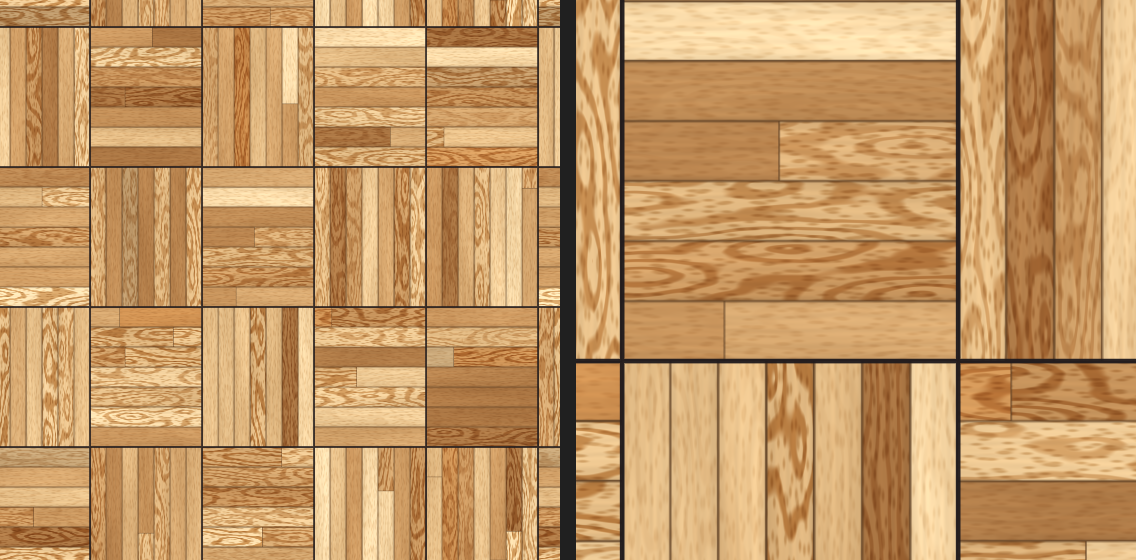
Left: the whole. Right: its middle third, enlarged.
A Shadertoy shader for this texture:

```glsl
const vec2 TILES = vec2(5.0, 4.0);
const vec2 TILE_SHIFT = vec2(0.196, 0.193);
const float BOARDS = 7.0;

const vec3 CREAM = vec3(1.0, 0.89, 0.70);
const vec3 HONEY = vec3(0.91, 0.755, 0.54);
const vec3 TAN = vec3(0.82, 0.62, 0.395);
const vec3 BROWN = vec3(0.67, 0.46, 0.26);
const vec3 ORANGE = vec3(0.82, 0.56, 0.30);
const vec3 GREY = vec3(0.74, 0.63, 0.47);
const vec3 SEAM = vec3(0.38, 0.26, 0.15);
const vec3 GROUT = vec3(0.12, 0.10, 0.11);
const vec3 RING_STAIN = vec3(0.79, 0.63, 0.43);
const vec3 PORE_STAIN = vec3(0.84, 0.75, 0.62);

float hash(vec2 p, float seed) {
    vec3 q = fract(vec3(p, seed) * 0.1031);
    q += dot(q, q.zyx + 31.32);
    return fract((q.x + q.y) * q.z);
}

// Layered sines, each octave turned and doubled
float waves(vec2 p) {
    float sum = 0.0, amp = 0.5;
    for (int i = 0; i < 4; i++) {
        sum += amp * sin(p.x + 1.7 * sin(p.y));
        p = mat2(1.6, 1.2, -1.2, 1.6) * p + 1.3;
        amp *= 0.5;
    }
    return sum;
}

// Cellular distance with softened borders between cells
float softCells(vec2 p, float seed) {
    float total = 0.0;
    for (int y = -1; y <= 1; y++) {
        for (int x = -1; x <= 1; x++) {
            vec2 cell = floor(p) + vec2(x, y);
            vec2 centre = cell + vec2(hash(cell, seed), hash(cell, seed + 5.0));
            total += exp(-7.0 * distance(p, centre));
        }
    }
    return -log(total) / 7.0;
}

float line(float dist, float halfWidth, float pixel) {
    return 1.0 - smoothstep(halfWidth - 0.6 * pixel, halfWidth + 0.6 * pixel, dist);
}

vec3 boardColor(vec2 id, float tileTone) {
    float tone = 0.82 * hash(id, 3.0) + 0.24 * tileTone;
    vec3 color = mix(CREAM, HONEY, smoothstep(0.15, 0.48, tone));
    color = mix(color, TAN, smoothstep(0.5, 0.8, tone));
    color = mix(color, BROWN, 0.85 * smoothstep(0.76, 0.98, tone));
    color = mix(color, ORANGE, 0.75 * step(0.94, hash(id, 7.0)));
    return mix(color, GREY, 0.6 * step(0.93, hash(id, 11.0)));
}

// Grain of one board: x runs along it, y across it
vec3 addGrain(vec3 color, vec2 pos, vec2 id) {
    vec2 p = pos + 3.0 * vec2(hash(id, 13.0), hash(id, 17.0));
    float warp = waves(p * vec2(22.0, 110.0));

    // Long streaks and slow blotches
    float streak = 0.6 * sin(p.y * 800.0 + 2.5 * warp)
                 + 0.4 * sin(p.y * 1450.0 + 3.0 * waves(p * vec2(30.0, 90.0)));
    color *= 1.0 + 0.025 * streak;
    color *= 1.0 + vec3(0.06, 0.08, 0.11) * waves(p * vec2(9.0, 45.0));

    // Arched rings on the figured boards
    float figured = smoothstep(0.4, 0.65, hash(id, 19.0));
    float field = softCells(p * vec2(8.0, 36.0), 23.0) + 0.09 * warp + 9.0 * p.y;
    float ring = smoothstep(0.4, 0.95, 0.5 + 0.5 * sin(31.0 * field));
    float strength = mix(0.12, 0.95, figured) * mix(0.55, 1.0, hash(id, 29.0));
    color *= mix(vec3(1.0), RING_STAIN, ring * strength);

    // Short pores
    float pore = 1.0 - smoothstep(0.05, 0.4, softCells(p * vec2(75.0, 300.0), 31.0));
    return color * mix(vec3(1.0), PORE_STAIN, pore * mix(0.3, 0.8, figured));
}

void mainImage(out vec4 fragColor, in vec2 fragCoord) {
    vec2 uv = fragCoord / iResolution.xy;
    float pixel = 1.0 / min(iResolution.x, iResolution.y);
    vec2 grid = uv * TILES + TILE_SHIFT;
    vec2 tile = mod(floor(grid), TILES);
    vec2 local = fract(grid);
    vec2 size = 1.0 / TILES;

    // Alternate directions; the last two columns agree
    bool upright = mod(min(tile.x, 3.0) + tile.y, 2.0) > 0.5;
    vec2 along = upright ? local.yx : local;
    vec2 extent = upright ? size.yx : size;

    // Boards, some cut in two by an end joint
    float row = along.y * BOARDS;
    vec2 id = vec2(tile.x + TILES.x * tile.y, floor(row)) + 1.0;
    float joint = mix(0.15, 0.85, hash(id, 37.0));
    float jointed = step(hash(id, 41.0), 0.16);
    float seamFade = mix(0.55, 1.0, hash(id, 43.0));
    id.y += 10.0 * jointed * step(joint, along.x);

    vec3 color = boardColor(id, hash(tile, 47.0));
    color = addGrain(color, along * extent, id);

    // Seams between boards, with a soft shade beside them
    float across = fract(row);
    float edge = min(across, 1.0 - across) * extent.y / BOARDS;
    float cut = abs(along.x - joint) * extent.x;
    color *= 1.0 - 0.1 * exp(-edge / 0.002);
    color = mix(color, SEAM, 0.9 * seamFade * line(edge, 0.0008, pixel));
    color = mix(color, SEAM, 0.6 * jointed * line(cut, 0.0006, pixel));

    // Dark lines around the tiles
    vec2 border = min(local, 1.0 - local) * size;
    color = mix(color, GROUT, 0.95 * line(min(border.x, border.y), 0.0014, pixel));
    fragColor = vec4(color, 1.0);
}
```
